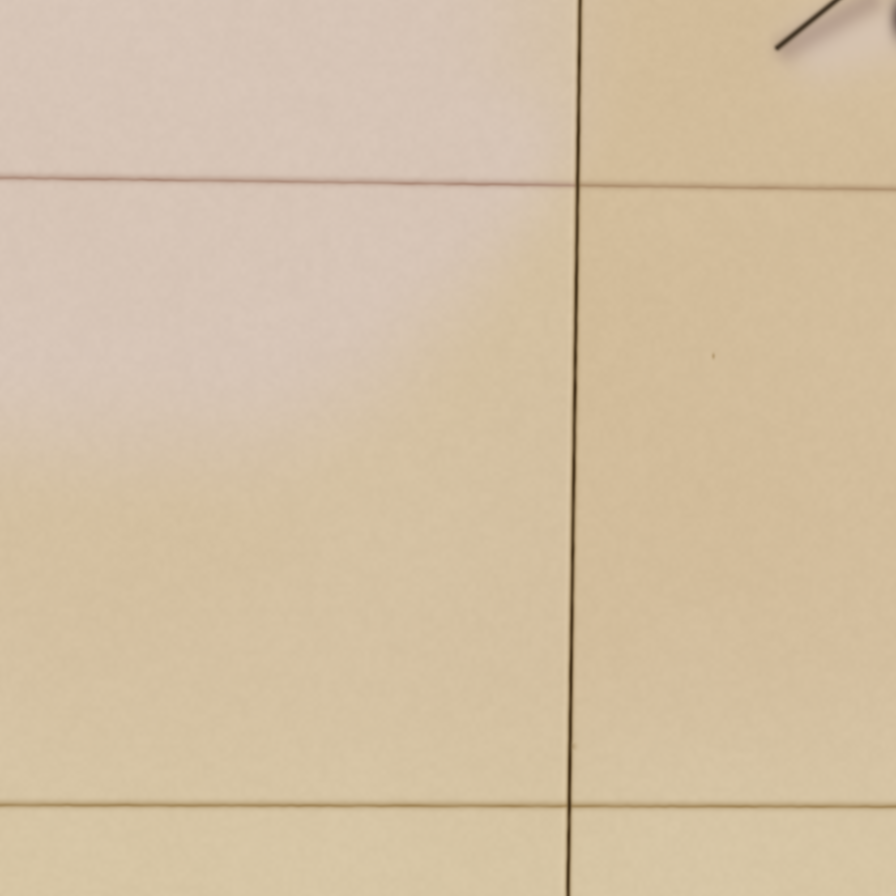
Reproduce this texture procedurally as a WebGL 2 fragment shader.

```glsl
#version 300 es
precision highp float;
// Large cream wall tiles under warm light, with a pinkish glow at upper left.
// A slightly skewed grid gives soft horizontal joints and one dark vertical
// joint; value noise adds mottling, grain, joint wear and small specks.
uniform vec2 u_resolution;
out vec4 outColor;

// Layout, in canvas units
const vec2 TILE_SIZE = vec2(1.2, 0.70);
const vec2 GRID_ORIGIN = vec2(0.634, 0.1016);
const float VERTICAL_LEAN = 0.0135;
const vec2 ROW_TILT = vec2(0.002, 0.0115);   // base tilt, gain per row
const float VERTICAL_WIDTH = 0.0022;
const float ROW_WIDTH = 0.0019;
const float ROW_SHADE_WIDTH = 0.0048;
const vec2 KNOT = vec2(0.638, 0.167);
const vec2 STICK_TIP = vec2(0.868, 0.947);
const vec2 STICK_END = vec2(0.950, 1.013);
const float STICK_WIDTH = 0.0034;

// Colours
const vec3 CREAM = vec3(0.832, 0.755, 0.632);
const vec3 PALE_CREAM = vec3(0.842, 0.774, 0.645);
const vec3 TAN = vec3(0.822, 0.734, 0.598);
const vec3 PINK_GLOW = vec3(0.842, 0.770, 0.712);
const vec3 VERTICAL_DARK = vec3(0.25, 0.18, 0.09);
const vec3 ROW_BROWN = vec3(0.61, 0.50, 0.32);
const vec3 ROW_ROSE = vec3(0.65, 0.52, 0.45);
const vec3 STICK_DARK = vec3(0.23, 0.18, 0.12);
const vec3 STICK_SHADOW = vec3(0.61, 0.51, 0.47);

// Wear
const float MOTTLE = 0.018;
const float GRAIN = 0.010;
const float SPECK_CELLS = 7.0;
const float SPECK_CHANCE = 0.09;

float hash(vec2 p) {
  vec3 q = fract(vec3(p.xyx) * 0.1031);
  q += dot(q, q.yzx + 33.33);
  return fract((q.x + q.y) * q.z);
}
float noise(vec2 p) {
  vec2 cell = floor(p), f = fract(p);
  f = f * f * (3.0 - 2.0 * f);
  float bottom = mix(hash(cell), hash(cell + vec2(1, 0)), f.x);
  float top = mix(hash(cell + vec2(0, 1)), hash(cell + vec2(1, 1)), f.x);
  return mix(bottom, top, f.y);
}
float fbm(vec2 p) {
  float sum = 0.0;
  for (float amplitude = 0.5; amplitude > 0.05; amplitude *= 0.5) {
    sum += amplitude * noise(p);
    p = p * 2.03 + 17.0;
  }
  return sum;
}
float segmentDistance(vec2 p, vec2 a, vec2 b) {
  vec2 along = b - a;
  return length(p - a - along * clamp(dot(p - a, along) / dot(along, along), 0.0, 1.0));
}
// Smooth bell-shaped coverage around distance zero
float softBand(float d, float width) { return exp(-d * d / (width * width)); }

// Signed offset to the nearest joint on each axis
vec2 jointOffset(vec2 uv) {
  vec2 p = uv - GRID_ORIGIN;
  p.x -= VERTICAL_LEAN * uv.y;
  p.y += uv.x * (ROW_TILT.x + ROW_TILT.y * p.y / TILE_SIZE.y);
  return (fract(p / TILE_SIZE + 0.5) - 0.5) * TILE_SIZE;
}
// Warm base, tan right tile and the pink glow with its curved lower edge
vec3 wallColor(vec2 uv, float side) {
  vec3 color = mix(PALE_CREAM, CREAM, smoothstep(0.0, 0.30, uv.y));
  color = mix(color, TAN, 0.75 * side * smoothstep(0.05, 0.45, uv.y));
  float bend = max(uv.x - 0.25, 0.0);
  float edge = uv.y - 0.51 - 2.0 * bend * bend + 0.07 * (fbm(uv * 4.0) - 0.5);
  float reach = mix(0.56, 0.46, smoothstep(0.82, 0.95, uv.y));
  float glow = smoothstep(-0.09, 0.11, edge) * (1.0 - smoothstep(reach, 0.74, uv.x));
  color = mix(color, PINK_GLOW, glow);
  color += MOTTLE * (fbm(uv * 5.0 + 3.0) - 0.47) * vec3(0.7, 1.0, 1.5);
  return color + GRAIN * (noise(uv * 210.0) + noise(uv * 110.0) - 1.0);
}

void main() {
  vec2 uv = gl_FragCoord.xy / u_resolution;
  vec2 offset = jointOffset(uv);
  float side = smoothstep(-0.004, 0.004, uv.x - GRID_ORIGIN.x - VERTICAL_LEAN * uv.y);
  vec3 color = wallColor(uv, side);
  // Sparse specks, one candidate per cell
  vec2 cell = floor(uv * SPECK_CELLS);
  vec2 center = (cell + 0.2 + 0.6 * vec2(hash(cell + 5.0), hash(cell + 9.0))) / SPECK_CELLS;
  float speck = softBand(length((uv - center) * vec2(1.0, 0.6)), 0.0020);
  color = mix(color, ROW_BROWN, 0.5 * speck * step(hash(cell + 31.0), SPECK_CHANCE));
  // Horizontal joints: rosy and soft above, thin and brown below
  float upper = smoothstep(0.3, 0.6, uv.y);
  float row = offset.y + 0.0007 * (noise(uv * 120.0) - 0.5);
  vec3 rowColor = mix(ROW_BROWN, ROW_ROSE, upper * (1.0 - 0.5 * side));
  float rowWear = (0.45 + 0.4 * noise(uv * 35.0)) * mix(1.0, 0.7, side * upper);
  color = mix(color, rowColor, 0.42 * softBand(row - 0.0008, ROW_SHADE_WIDTH));
  color = mix(color, rowColor, rowWear * softBand(row, ROW_WIDTH));
  // Vertical joint: pale lip, soft shade, dark core and a small knot
  float column = offset.x + 0.0003 * (noise(uv * 90.0) - 0.5);
  color += 0.025 * softBand(column + 0.006, 0.0025);
  float shade = max(softBand(column, 0.0038), softBand(length(uv - KNOT), 0.005));
  color = mix(color, ROW_BROWN, 0.5 * shade);
  float columnWear = 0.76 + 0.22 * noise(vec2(3.0, uv.y * 60.0));
  color = mix(color, VERTICAL_DARK, columnWear * softBand(column, VERTICAL_WIDTH));
  // Dark stick with a mauve shadow and a dim corner at upper right
  float haze = segmentDistance(uv, STICK_TIP + vec2(0.05, 0.0), vec2(1.0, 0.97));
  color = mix(color, PINK_GLOW, 0.75 * softBand(haze, 0.04));
  float below = segmentDistance(uv, STICK_TIP + vec2(0.012, 0.0), STICK_END + vec2(0.02, -0.015));
  color = mix(color, STICK_SHADOW, 0.5 * softBand(below, 0.016));
  color = mix(color, STICK_SHADOW * 0.7, softBand(length((uv - vec2(1.004, 0.98)) * vec2(1.0, 0.45)), 0.010));
  float stick = segmentDistance(uv, STICK_TIP, STICK_END);
  color = mix(color, STICK_DARK, 0.92 * softBand(stick, STICK_WIDTH));
  outColor = vec4(clamp(color, 0.0, 1.0), 1.0);
}
```
